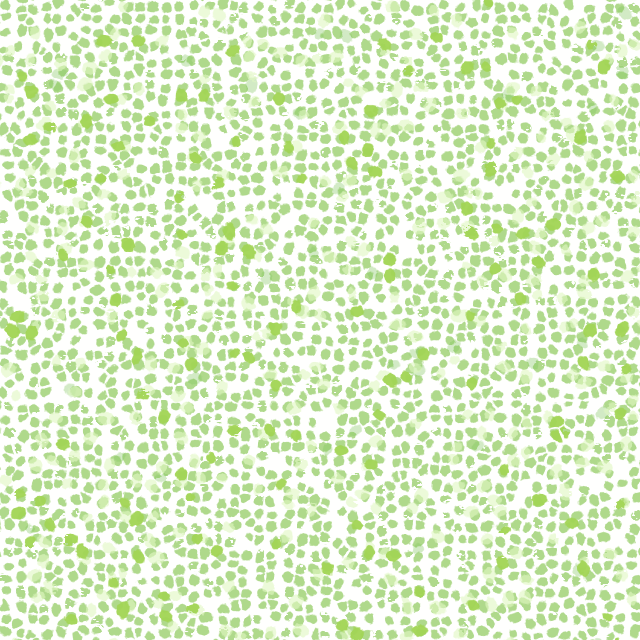
Write a WebGL 1 fragment shader that draws this pattern.

```glsl
precision highp float;

uniform vec2 u_resolution;

#define GRAIN_GRID 48.0
#define GRAIN_SIZE vec2(0.0095, 0.0074)
#define DAB_SIZE vec2(0.0112, 0.0088)
#define GRAIN_GAP 0.0017
#define WOBBLE 0.0028
#define DRY_SHARE 0.16
#define SOFTNESS 0.0013
#define PAPER vec3(1.0, 1.0, 0.995)
#define LEAF_GREEN vec3(0.685, 0.85, 0.545)
#define PALE_GREEN vec3(0.88, 0.97, 0.76)
#define SHADE_GREEN vec3(0.50, 0.77, 0.36)
#define BRIGHT_GREEN vec3(0.635, 0.835, 0.335)

vec2 hash2(vec2 p) {
  vec3 q = fract(p.xyx * vec3(0.1031, 0.1030, 0.0973));
  q += dot(q, q.yzx + 33.33);
  return fract((q.xx + q.yz) * q.zy);
}

float noise(vec2 p) {
  vec2 i = floor(p), f = fract(p);
  f = f * f * (3.0 - 2.0 * f);
  float low = mix(hash2(i).x, hash2(i + vec2(1.0, 0.0)).x, f.x);
  float high = mix(hash2(i + vec2(0.0, 1.0)).x, hash2(i + 1.0).x, f.x);
  return mix(low, high, f.y);
}

float smoothMax(float a, float b, float k) {
  float h = max(k - abs(a - b), 0.0) / k;
  return max(a, b) + 0.25 * h * h * k;
}

// Coverage of brushed ovals scattered on a jittered grid, kept apart by cell borders.
float dabs(vec2 uv, float grid, vec2 size, float share, float jitter, float seed) {
  vec2 p = uv * grid;
  vec2 base = floor(p);
  vec2 nearest = vec2(9.0), id = base;

  for (int y = -1; y <= 1; y++) {
    for (int x = -1; x <= 1; x++) {
      vec2 cell = base + vec2(float(x), float(y));
      vec2 toSeed = cell + 0.5 + jitter * (hash2(cell + seed) - 0.5) - p;
      if (dot(toSeed, toSeed) < dot(nearest, nearest)) {
        nearest = toSeed;
        id = cell;
      }
    }
  }

  float border = 9.0;
  for (int y = -1; y <= 1; y++) {
    for (int x = -1; x <= 1; x++) {
      vec2 cell = base + vec2(float(x), float(y));
      vec2 toSeed = cell + 0.5 + jitter * (hash2(cell + seed) - 0.5) - p;
      vec2 apart = toSeed - nearest;
      if (dot(apart, apart) > 0.0001) {
        border = min(border, dot(0.5 * (toSeed + nearest), normalize(apart)));
      }
    }
  }

  // Random presence, dryness, size and direction of each oval.
  vec2 kind = hash2(id + seed + 71.3);
  vec2 form = hash2(id + seed + 137.9);
  float angle = 6.2832 * form.x;
  float c = cos(angle), s = sin(angle);
  vec2 local = mat2(c, -s, s, c) * nearest / grid;
  vec2 radii = size * mix(0.78, 1.15, form.y);
  radii.x *= mix(0.9, 1.1, hash2(id + seed + 211.7).x);
  float oval = (length(local / radii) - 1.0) * radii.y;
  float d = smoothMax(oval, GRAIN_GAP - border / grid, 0.002);

  // Ragged rim, and bristle gaps in the dry strokes.
  d += WOBBLE * (noise(uv * 190.0 + seed) - 0.5);
  d += 0.5 * WOBBLE * (noise(uv * 420.0 + seed) - 0.5);
  float bristle = noise(uv * vec2(210.0, 380.0) + seed);
  float dryEnd = smoothstep(-0.6, 0.8, local.x / radii.x);
  d += step(kind.y, DRY_SHARE) * dryEnd * 0.03 * max(bristle - 0.55, 0.0);

  return step(kind.x, share) * (1.0 - smoothstep(-SOFTNESS, SOFTNESS, d));
}

void main() {
  vec2 uv = gl_FragCoord.xy / min(u_resolution.x, u_resolution.y);

  float leaf = dabs(uv, GRAIN_GRID, GRAIN_SIZE, 0.98, 0.64, 3.0);
  float shade = dabs(uv, 25.0, DAB_SIZE, 0.06, 0.8, 29.0);
  float pale = dabs(uv, 27.0, DAB_SIZE, 0.42, 0.8, 47.0);
  float bright = dabs(uv, 24.0, DAB_SIZE, 0.27, 0.85, 83.0);

  // Layers from the paper up; the thin washes let the grains show through.
  vec3 color = mix(PAPER, LEAF_GREEN, leaf);
  color = mix(color, SHADE_GREEN, 0.35 * shade);
  color = mix(color, PALE_GREEN, 0.62 * pale);
  color = mix(color, BRIGHT_GREEN, 0.96 * bright);
  gl_FragColor = vec4(color, 1.0);
}
```
